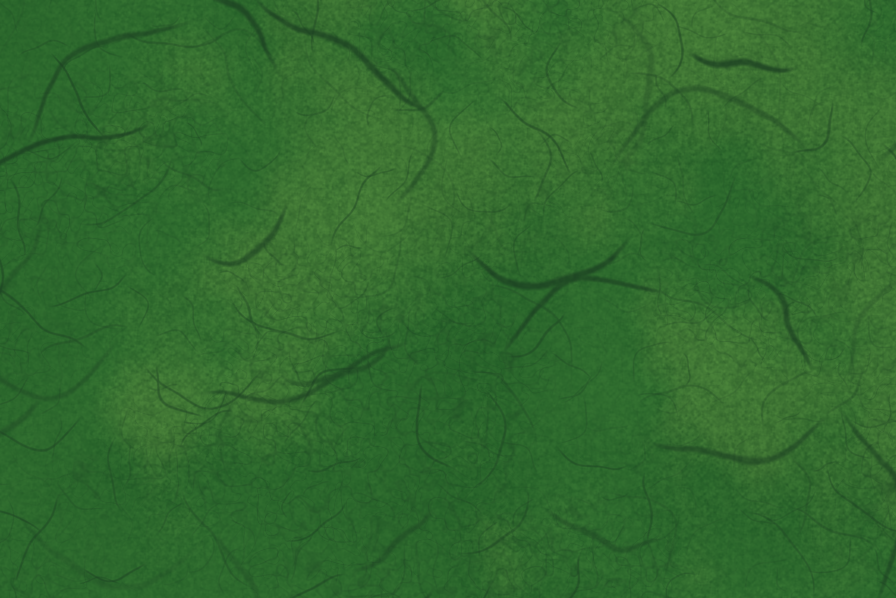
Write a WebGL 2 fragment shader that draws this texture.

```glsl
#version 300 es
precision highp float;

uniform vec2 u_resolution;
out vec4 outColor;

const vec3 PAPER = vec3(0.192, 0.425, 0.182);
const vec3 PALE_SHIFT = vec3(0.075, 0.050, 0.028);
const vec3 GRAIN_SHIFT = vec3(0.085, 0.105, 0.050);
const vec3 FIBRE = vec3(0.105, 0.245, 0.130);

float hash(vec2 p) {
    return fract(sin(dot(p, vec2(127.1, 311.7))) * 43758.5453);
}

float noise(vec2 p) {
    vec2 i = floor(p);
    vec2 f = fract(p);
    f = f * f * (3.0 - 2.0 * f);
    float low = mix(hash(i), hash(i + vec2(1.0, 0.0)), f.x);
    float high = mix(hash(i + vec2(0.0, 1.0)), hash(i + vec2(1.0, 1.0)), f.x);
    return mix(low, high, f.y);
}

float fbm(vec2 p) {
    float sum = 0.0;
    float weight = 0.5;
    for (int i = 0; i < 5; i++) {
        sum += weight * noise(p);
        p = mat2(1.6, 1.2, -1.2, 1.6) * p + 7.3;
        weight *= 0.5;
    }
    return sum / 0.97;
}

vec2 rotate(vec2 p, float angle) {
    float c = cos(angle);
    float s = sin(angle);
    return vec2(c * p.x + s * p.y, c * p.y - s * p.x);
}

// Thin bright lines along the mid level of a noise field
float vein(vec2 p, float width) {
    return 1.0 - smoothstep(0.0, width, abs(noise(p) - 0.5));
}

// One bent, tapered strand; p is relative to its centre
float strand(vec2 p, vec2 id, float thickness, float softness) {
    vec2 q = rotate(p, 6.2832 * hash(id + 3.1));
    float halfLength = mix(0.32, 0.72, hash(id + 5.7));
    float bend = (hash(id + 8.3) - 0.5) * 1.5 * halfLength;
    float phase = 6.2832 * hash(id + 11.9);
    float x = q.x / halfLength;
    float wobble = 0.06 * halfLength;
    float curve = bend * (x * x - 0.4) + wobble * sin(4.5 * x + phase);
    float slope = (2.0 * bend * x + 4.5 * wobble * cos(4.5 * x + phase)) / halfLength;
    float d = abs(q.y - curve) / sqrt(1.0 + slope * slope);
    float taper = max(1.0 - x * x, 0.0);
    float width = thickness * taper * mix(0.5, 1.0, hash(id + 14.2));
    float body = 1.0 - smoothstep(width * 0.3, width + softness, d);
    float strength = mix(0.25, 1.0, hash(id + 17.6));
    return body * smoothstep(0.0, 0.5, taper) * strength;
}

// Strands scattered one per grid cell
float strandLayer(vec2 p, float size, float thickness, float softness, float seed) {
    vec2 g = p / size + seed;
    vec2 cell = floor(g);
    float clear = 1.0;
    for (int y = -1; y <= 1; y++) {
        for (int x = -1; x <= 1; x++) {
            vec2 id = cell + vec2(x, y);
            vec2 centre = id + vec2(hash(id), hash(id + 41.3));
            clear *= 1.0 - strand(g - centre, id, thickness / size, softness / size);
        }
    }
    return 1.0 - clear;
}

void main() {
    vec2 p = gl_FragCoord.xy / u_resolution.y;

    // Cloudy pulp with yellowish patches
    float cloud = fbm(p * 3.2 + 4.0);
    float pale = smoothstep(0.45, 0.75, cloud);
    float density = fbm(p * 5.0 + 31.0) - 0.5;
    vec3 color = PAPER + PALE_SHIFT * (pale - 0.25) + GRAIN_SHIFT * density * 0.5;

    // Speckled grain, stronger in the thin patches
    float grain = 0.6 * noise(p * 190.0) + 0.4 * noise(rotate(p, 0.7) * 310.0) - 0.5;
    float roughness = mix(0.55, 1.15, smoothstep(0.35, 0.65, cloud));
    color += GRAIN_SHIFT * grain * roughness;

    // Fine tangled web
    vec2 warp = vec2(noise(p * 24.0), noise(p * 24.0 + 50.0)) - 0.5;
    vec2 webPoint = p + 0.02 * warp;
    float web = vein(webPoint * 46.0, 0.09) + 0.7 * vein(rotate(webPoint, 1.1) * 85.0, 0.14);
    float webMask = smoothstep(0.4, 0.65, fbm(p * 4.0 + 70.0));
    color = mix(color, FIBRE, web * mix(0.06, 0.2, webMask));

    // Hairs, threads and broad strands
    vec2 frayed = p + 0.007 * warp;
    float hairs = strandLayer(frayed, 0.075, 0.0006, 0.0022, 13.0);
    float threads = strandLayer(frayed, 0.15, 0.0013, 0.0026, 29.0);
    float broad = strandLayer(frayed, 0.27, 0.0055, 0.0045, 57.0);
    float streaks = 0.75 + 0.25 * noise(p * 130.0);
    color = mix(color, FIBRE, 0.3 * hairs);
    color = mix(color, FIBRE, 0.5 * threads);
    color = mix(color, FIBRE, 0.85 * broad * streaks);

    outColor = vec4(color, 1.0);
}
```
